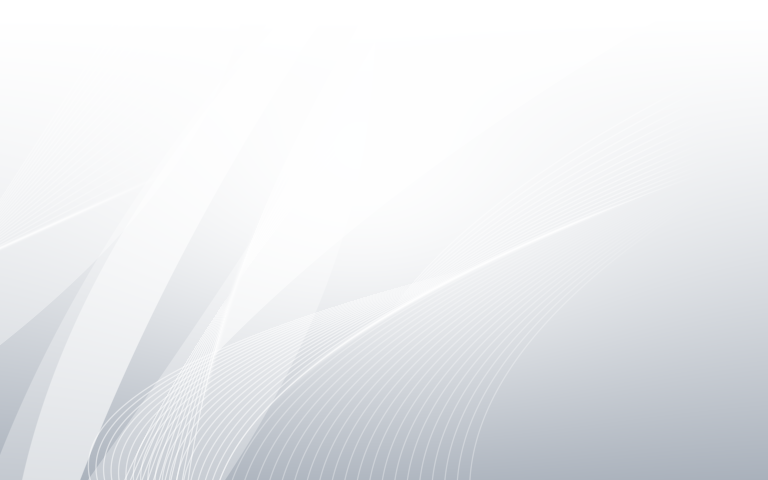
A Shadertoy shader for this background:

```glsl
// Pale silver backdrop with translucent curved ribbons and fans of fine white strands.

// Parabola giving x at height y, through the x values at heights 0, 0.5 and 1
float curve(float y, float low, float middle, float high) {
    return low + y * (4.0 * middle - 3.0 * low - high)
               + y * y * 2.0 * (low + high - 2.0 * middle);
}

// Soft step to the right of an edge
float rightOf(float x, float edge) {
    float soft = max(0.0018, 0.7 / iResolution.y);
    return smoothstep(-soft, soft, x - edge);
}

float between(float x, float left, float right) {
    return rightOf(x, left) * (1.0 - rightOf(x, right));
}

// Evenly shared strands filling the gap between two curves
float strands(float x, float left, float right, float count) {
    float gap = right - left;
    float t = (x - left) / max(gap, 0.006);
    float s = t * count;
    float slope = length(vec2(dFdx(s), dFdy(s))) * iResolution.y;
    float away = abs(fract(s + 0.5) - 0.5) / max(slope, 0.001);
    float line = 1.0 - smoothstep(0.0, max(0.0027, 1.0 / iResolution.y), away);
    float inside = step(-0.02, t) * step(t, 1.02) * smoothstep(0.0, 0.02, gap);
    return line * inside;
}

void mainImage(out vec4 fragColor, in vec2 fragCoord) {
    vec2 p = fragCoord / iResolution.y;
    p.x *= 1.6 * iResolution.y / iResolution.x;
    float x = p.x, y = p.y;

    // Backdrop: darkness grows downward, cleared by a broad central glow
    vec2 q = (p - vec2(0.75, 0.65)) / vec2(0.58, 0.42);
    float shade = 0.34 * pow(max(1.0 - y, 0.0), 1.4) * (1.0 - 0.92 * exp(-dot(q, q)));
    shade *= 1.0 - smoothstep(0.93, 0.99, y);

    // Ribbons
    float veilEdge = curve(y, -0.415, 0.24, 0.51);
    float bladeOuter = curve(y, -0.02, 0.227, 0.6);
    float bladeInner = curve(y, 0.046, 0.246, 0.625);
    float bladeRight = curve(y, 0.167, 0.396, 0.698);
    float sheetLeft = curve(y, 0.183, 0.525, 0.833);
    float sheetRight = curve(y, 0.469, 0.7125, 0.78);
    float stem = curve(y, 0.392, 0.525, 0.78);
    float wedgeRight = curve(y, 0.23, 0.708, 1.44);
    shade *= 1.0 - 0.35 * (1.0 - rightOf(x, veilEdge));
    shade *= 1.0 - 0.3 * between(x, bladeOuter, bladeRight);
    shade *= 1.0 - 0.45 * between(x, bladeInner, bladeRight);
    shade *= 1.0 - 0.32 * between(x, sheetLeft, sheetRight);
    shade *= 1.0 - 0.5 * between(x, stem, wedgeRight);

    // Sweeping crest with strands falling to its right
    float crest = curve(y, 0.458, 1.115, 2.71);
    float fallEnd = curve(y, 0.979, 1.333, 2.333);
    float fall = strands(x, crest, fallEnd, 20.0);
    shade *= 1.0 - 0.3 * fall * (1.0 - smoothstep(0.3, 0.62, y));

    // Woven bundle below the crest and fan above it
    float weaveLeft = curve(y, 0.188, 1.219, 4.583);
    float weave = strands(x, weaveLeft, crest, 18.0);
    shade *= 1.0 - 0.5 * weave * (1.0 - smoothstep(0.38, 0.46, y));
    float fanLeft = curve(y, 0.725, 0.948, 1.82);
    float fan = strands(x, fanLeft, crest, 14.0);
    shade *= 1.0 - 0.4 * fan * smoothstep(0.34, 0.42, y) * (1.0 - smoothstep(1.3, 1.48, x));

    // Narrow twisted bundle along the stem
    float twist = curve(y, 0.26, 0.558, 1.0);
    float twisted = strands(x, twist, stem, 11.0) + strands(x, stem, twist, 9.0);
    shade *= 1.0 - 0.55 * min(twisted, 1.0) * (1.0 - smoothstep(0.45, 0.75, y));

    // Bright lines on the crest and stem
    float crestGlow = exp(-pow((x - crest) / 0.009, 2.0));
    shade *= 1.0 - 0.8 * crestGlow * smoothstep(0.5, 0.85, x) * (1.0 - smoothstep(1.15, 1.36, x));
    float stemGlow = exp(-pow((x - stem) / 0.005, 2.0));
    shade *= 1.0 - 0.6 * stemGlow * smoothstep(0.1, 0.3, y) * (1.0 - smoothstep(0.4, 0.6, y));

    // Faint fan opening from the left side
    float rise = y - (0.483 + 0.45 * x);
    float leftFan = strands(rise, 0.0, 0.1 + 1.1 * x, 18.0);
    float leftFade = 1.0 - smoothstep(0.1, 0.42, x);
    shade *= 1.0 - 0.3 * leftFan * leftFade;
    shade *= 1.0 - 0.7 * leftFade * exp(-pow(rise / 0.004, 2.0));

    // Cool silver tint
    fragColor = vec4(1.0 - shade * vec3(1.0, 0.91, 0.79), 1.0);
}
```
